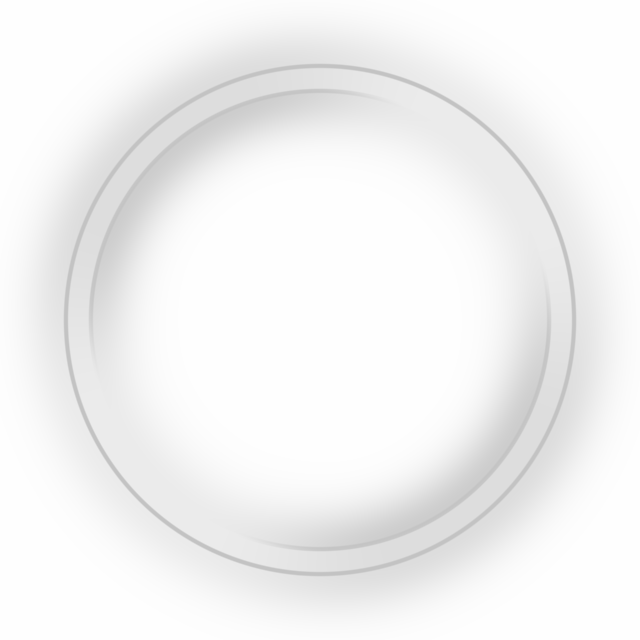
A WebGL 2 fragment shader for this background:

```glsl
#version 300 es
precision highp float;

uniform vec2 u_resolution;
out vec4 fragColor;

const float RIM_RADIUS = 0.397;
const float ARC_RADIUS = 0.358;
const float LINE_WIDTH = 0.0065;
const vec3 PAPER = vec3(0.996);
const vec3 LINE_GREY = vec3(0.765);

// Soft falloff that is full at zero distance
float glow(float distance, float width) {
    float t = max(distance, 0.0) / width;
    return exp(-t * t);
}

// Antialiased circular line
float ringLine(float radius, float target, float width, float pixel) {
    float edge = abs(radius - target) - 0.5 * width;
    return 1.0 - smoothstep(-pixel, pixel, edge);
}

// 1 along the axis in both directions, -1 across it
float axisAlignment(vec2 p, float axisAngle) {
    vec2 axis = vec2(cos(axisAngle), sin(axisAngle));
    float along = dot(p, axis) / max(length(p), 0.0001);
    return 2.0 * along * along - 1.0;
}

// Darkness of the three zones: hollow, band and outer halo
float shadowDepth(float radius, float facing, float pixel) {
    float hollow = mix(0.075, 0.195, facing)
        * glow(ARC_RADIUS - radius, mix(0.070, 0.062, facing));
    float band = mix(0.073, 0.130, facing);
    float halo = mix(0.075, 0.132, facing) * glow(radius - RIM_RADIUS, 0.064);
    float arcBlend = smoothstep(-pixel, pixel, radius - ARC_RADIUS);
    float rimBlend = smoothstep(-pixel, pixel, radius - RIM_RADIUS);
    return mix(mix(hollow, band, arcBlend), halo, rimBlend);
}

void main() {
    float shortSide = min(u_resolution.x, u_resolution.y);
    vec2 p = (gl_FragCoord.xy - 0.5 * u_resolution) / shortSide;
    float pixel = 1.0 / shortSide;
    float radius = length(p);

    // Lighting is strongest at upper left and lower right
    float alignment = axisAlignment(p, radians(132.0));
    float facing = smoothstep(-0.9, 0.8, alignment);
    vec3 color = PAPER - shadowDepth(radius, facing, pixel);

    // Tapering inner arcs, then the full rim
    float arcFade = smoothstep(-0.65, 0.25, alignment);
    float arc = ringLine(radius, ARC_RADIUS, LINE_WIDTH, pixel) * arcFade;
    float rim = ringLine(radius, RIM_RADIUS, LINE_WIDTH, pixel);
    color = mix(color, LINE_GREY, 0.9 * arc);
    color = mix(color, LINE_GREY, rim);

    fragColor = vec4(color, 1.0);
}
```
